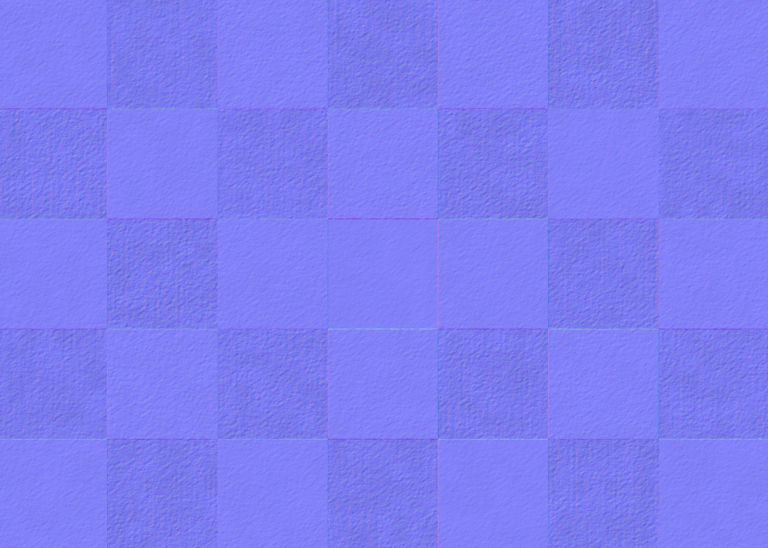
A Shadertoy shader for this texture map:

```glsl
// Tangent-space normal map of a checkerboard of square tiles, about 7 by 5.
// Odd tiles stand proud with coarse grain, even tiles are finer, and the middle
// one is smoothest. Slopes come from layered value noise and seam steps.

const float TILES_DOWN = 4.972;
const vec2 GRID_OFFSET = vec2(0.025, 0.013);
const vec2 CENTER_TILE = vec2(3.0, 2.0);
const float SEAM_HALF_WIDTH = 0.007;

// Integer lattice hash to 0..1
float hash(vec2 cell) {
    uvec2 q = uvec2(ivec2(cell) + 4096) * uvec2(1597334673u, 3812015801u);
    uint n = (q.x ^ q.y) * 1597334673u;
    n = (n ^ (n >> 15)) * 2246822519u;
    n ^= n >> 13;
    return float(n >> 8) / 16777216.0;
}

float valueNoise(vec2 p) {
    vec2 cell = floor(p);
    vec2 f = p - cell;
    f = f * f * f * (f * (f * 6.0 - 15.0) + 10.0);
    float low = mix(hash(cell), hash(cell + vec2(1, 0)), f.x);
    float high = mix(hash(cell + vec2(0, 1)), hash(cell + vec2(1, 1)), f.x);
    return mix(low, high, f.y);
}

// Short wrinkles on a rising slant, finer pits, and faint vertical streaks
float grainHeight(vec2 p, float streaks) {
    const vec2 ALONG = vec2(0.83, 0.56);
    vec2 slanted = vec2(dot(p, ALONG), dot(p, vec2(-ALONG.y, ALONG.x)));
    float grain = 0.75 * valueNoise(slanted * vec2(27.0, 42.0));
    grain += 0.5 * valueNoise(slanted.yx * vec2(66.0, 56.0) + 31.0);
    return grain + streaks * valueNoise(p * vec2(42.0, 2.5) + 77.0);
}

vec2 grainSlope(vec2 p, float streaks) {
    const float STEP = 0.008;
    const float FREQUENCY = 40.0;
    float here = grainHeight(p, streaks);
    vec2 next = vec2(grainHeight(p + vec2(STEP, 0.0), streaks),
                     grainHeight(p + vec2(0.0, STEP), streaks));
    return (next - here) / (STEP * FREQUENCY);
}

// Turn slopes partly toward the falling diagonal, as if scraped that way
vec2 scrape(vec2 slope, float amount) {
    vec2 diagonal = vec2(-0.7071, 0.7071);
    return mix(slope, diagonal * dot(slope, diagonal) * 1.2, amount);
}

float isRaised(vec2 tile) {
    return mod(tile.x + tile.y, 2.0);
}

float isCenter(vec2 tile) {
    return 1.0 - step(0.5, length(tile - CENTER_TILE));
}

// Resting height of a tile, slightly uneven
float tileHeight(vec2 tile) {
    return 0.5 * isRaised(tile) + 0.2 * isCenter(tile)
         + 0.5 * (hash(tile + 53.0) - 0.5);
}

// Height change across the nearest seam on each axis
vec2 seamSlope(vec2 grid, vec2 tile, float pixel) {
    vec2 edge = floor(grid + 0.5);
    vec2 offset = abs(grid - edge);
    vec2 profile = 1.0 - smoothstep(SEAM_HALF_WIDTH - 0.5 * pixel,
                                    SEAM_HALF_WIDTH + 0.5 * pixel, offset);
    vec2 acrossX = vec2(edge.x, tile.y);
    vec2 acrossY = vec2(tile.x, edge.y);
    vec2 rise = vec2(tileHeight(acrossX) - tileHeight(acrossX - vec2(1, 0)),
                     tileHeight(acrossY) - tileHeight(acrossY - vec2(0, 1)));
    // Worn, broken edges
    vec2 wear = vec2(valueNoise(vec2(grid.y * 38.0, edge.x * 9.0)),
                     valueNoise(vec2(grid.x * 38.0, edge.y * 9.0 + 40.0)));
    return rise * profile * (0.4 + 1.0 * wear) * vec2(0.24, 0.28);
}

// Green points down the canvas; steep spots lose extra blue
vec3 encodeNormal(vec2 slope) {
    vec3 normal = normalize(vec3(-slope.x, slope.y, 1.0));
    vec3 color = normal * 0.5 + 0.5;
    color.b -= 0.2 * length(slope);
    return color;
}

void mainImage(out vec4 fragColor, in vec2 fragCoord) {
    vec2 grid = fragCoord / iResolution.y * TILES_DOWN + GRID_OFFSET;
    float pixel = TILES_DOWN / iResolution.y;
    vec2 tile = floor(grid);

    // Roughness of this tile
    float rough = isRaised(tile) * (1.0 - isCenter(tile));
    float variation = hash(tile + 11.0);
    float strength = mix(0.065 + 0.04 * variation, 0.14 + 0.03 * variation, rough);
    strength = mix(strength, 0.06, isCenter(tile));

    // Each tile samples its own patch of grain
    vec2 patchOffset = 20.0 * vec2(variation, hash(tile + 29.0));
    vec2 slope = strength * grainSlope(grid + patchOffset, 0.4 * rough);
    slope = scrape(slope, 0.45) + seamSlope(grid, tile, pixel);

    // Rough tiles lie darker, in gently uneven patches
    float mottle = 0.05 * (valueNoise(grid * 7.0 + patchOffset) - 0.5);
    vec3 color = encodeNormal(slope);
    color *= mix(vec3(1.02, 1.01, 0.977), vec3(0.96, 0.955, 0.945), rough);
    color *= 1.0 + mottle * (0.4 + 0.6 * rough);
    fragColor = vec4(color, 1.0);
}
```
